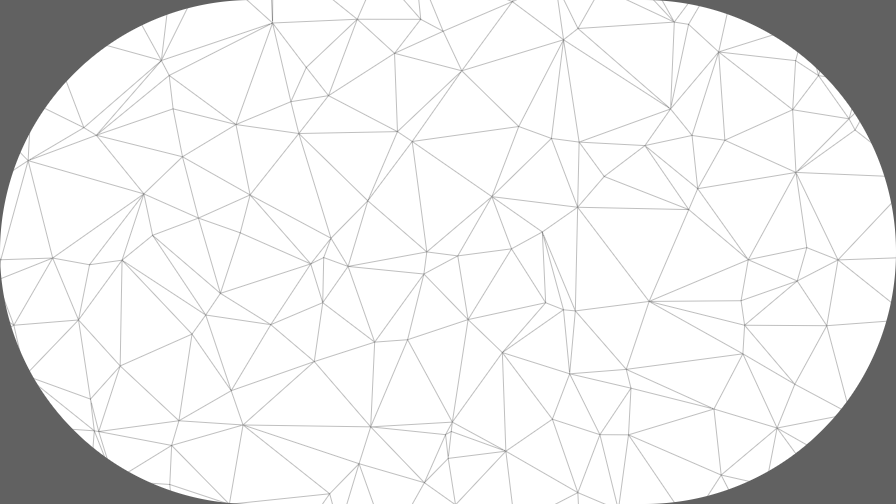
Write a Shadertoy shader that draws this pattern.

```glsl
// Fine grey Delaunay mesh of scattered points on a white stadium over dark grey.

const int REACH = 3;              // neighbour cells searched on each side
const int SITES = 49;             // (2 * REACH + 1) squared
const float CELLS = 8.6;          // cells per canvas height

vec2 hash22(vec2 p) {
    vec3 q = fract(p.xyx * vec3(0.1031, 0.1030, 0.0973));
    q += dot(q, q.yzx + 33.33);
    return fract((q.xx + q.yz) * q.zy);
}

float cross2(vec2 a, vec2 b) {
    return a.x * b.y - a.y * b.x;
}

vec2 circumcentre(vec2 a, vec2 b, vec2 c) {
    vec2 u = b - a, v = c - a;
    float area = max(2.0 * cross2(u, v), 1e-6);
    vec2 k = dot(u, u) * v - dot(v, v) * u;
    return a + vec2(k.y, -k.x) / area;
}

// Distances from p to the sides of the Delaunay triangle around it
vec3 meshDistances(vec2 p) {
    // Jittered sites, relative to p
    vec2 site[SITES];
    vec2 home = floor(p);
    for (int i = 0; i < SITES; i++) {
        vec2 cell = home + vec2(i % 7 - REACH, i / 7 - REACH);
        site[i] = cell + 0.5 + 1.3 * (hash22(cell + 137.0) - 0.5) - p;
    }

    // Shrink a huge triangle around p until its circumcircle is empty
    vec2 a = vec2(-40.0, -30.0), b = vec2(40.0, -30.0), c = vec2(0.0, 45.0);
    for (int step = 0; step < 24; step++) {
        vec2 centre = circumcentre(a, b, c);
        float limit = dot(a - centre, a - centre) - 1e-4;
        float nearest = limit;
        vec2 q = vec2(0.0);
        for (int i = 0; i < SITES; i++) {
            vec2 r = site[i] - centre;
            float d = dot(r, r);
            if (d < nearest) {
                nearest = d;
                q = site[i];
            }
        }
        if (nearest >= limit) break;

        // Swap in the intruding site so that p stays inside
        float qa = cross2(q, a), qb = cross2(q, b), qc = cross2(q, c);
        if (qa >= 0.0 && qb <= 0.0) c = q;
        else if (qb >= 0.0 && qc <= 0.0) a = q;
        else b = q;
    }
    return abs(vec3(cross2(a, b) / length(a - b),
                    cross2(b, c) / length(b - c),
                    cross2(c, a) / length(c - a)));
}

void mainImage(out vec4 fragColor, in vec2 fragCoord) {
    float pixel = 1.0 / iResolution.y;
    vec2 p = (fragCoord - 0.5 * iResolution.xy) * pixel;

    // Stadium filling the canvas
    float straight = max(0.5 * iResolution.x * pixel - 0.5, 0.0);
    float edge = length(vec2(max(abs(p.x) - straight, 0.0), p.y)) - 0.5;
    float inside = clamp(0.5 - edge / pixel, 0.0, 1.0);

    // Hairlines keep the same total ink at any resolution
    float paper = 1.0;
    if (inside > 0.0) {
        float halfWidth = max(pixel, 0.0008);
        vec3 d = meshDistances(p * CELLS) / CELLS;
        vec3 line = max(1.0 - d / halfWidth, 0.0);
        paper -= min(dot(line, vec3(0.0005 / halfWidth)), 0.75);
    }

    fragColor = vec4(vec3(mix(0.38, paper, inside)), 1.0);
}
```
